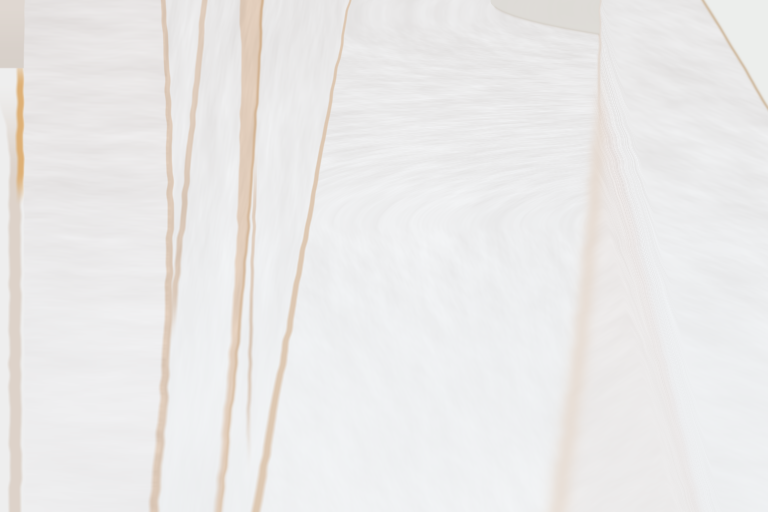
Give the GLSL for this texture, as a Shadertoy shader.

```glsl
// Overlapping sheets of pale handmade paper with tan torn edges between them.
// Each edge is a curve over height; stretched noise gives every sheet its own
// fibre direction, and detail softens toward the bottom like shallow focus.

float hash(vec2 p) {
    return fract(sin(dot(p, vec2(127.1, 311.7))) * 43758.5453);
}

float noise(vec2 p) {
    vec2 i = floor(p), f = fract(p);
    f = f * f * (3.0 - 2.0 * f);
    return mix(mix(hash(i), hash(i + vec2(1, 0)), f.x),
               mix(hash(i + vec2(0, 1)), hash(i + vec2(1, 1)), f.x), f.y);
}

// Signed fibre pattern running along the given angle
float fibre(vec2 p, float angle, float stretch) {
    float c = cos(angle), s = sin(angle);
    p += 0.012 * vec2(noise(p * 11.0), noise(p * 11.0 + 40.0));
    vec2 q = vec2(c * p.x + s * p.y, c * p.y - s * p.x);
    float sum = 0.0, weight = 0.5, scale = 38.0;
    for (int i = 0; i < 4; i++) {
        sum += weight * (noise(q * vec2(scale / stretch, scale)) - 0.5);
        q += 7.3;
        scale *= 1.9;
        weight *= 0.72;
    }
    return sum;
}

// Curve through three positions at the top, middle and bottom
float curve(float v, float top, float mid, float bottom) {
    return top * (1.0 - v) * (1.0 - 2.0 * v) + mid * 4.0 * v * (1.0 - v)
         + bottom * v * (2.0 * v - 1.0);
}

float after(float x, float edge, float blur) {
    return smoothstep(edge - blur, edge + blur, x);
}

float band(float x, float left, float right, float blur) {
    return after(x, left, blur) * (1.0 - after(x, right, blur));
}

float glow(float d, float width) {
    return exp(-d * d / (width * width));
}

void mainImage(out vec4 fragColor, in vec2 fragCoord) {
    vec2 uv = fragCoord / iResolution.xy;
    float v = 1.0 - uv.y;
    vec2 p = vec2(uv.x * 1.5, v);
    float blur = max(0.0018 + 0.0035 * smoothstep(0.3, 1.0, v), 0.8 / iResolution.y);
    float focus = mix(1.0, 0.32, smoothstep(0.2, 0.85, v));
    float x = p.x + 0.004 * (noise(vec2(p.x * 9.0, v * 45.0)) - 0.5);

    // Edge positions
    float edgeA = curve(v, 0.316, 0.332, 0.302);
    float edgeB = curve(v, 0.402, 0.352, 0.300);
    float stripL = curve(v, 0.469, 0.461, 0.419);
    float stripR = curve(v, 0.514, 0.482, 0.431);
    float edgeD = curve(v, 0.514, 0.494, 0.484);
    float edgeE = curve(v, 0.683, 0.590, 0.499);
    float foldL = curve(v, 1.172, 1.143, 1.080);
    float foldR = 1.131 + 0.231 * v;
    float corner = 1.373 + 0.602 * v;

    // Paper tone with warm top and cool bottom
    vec3 col = mix(vec3(0.912, 0.908, 0.908), vec3(0.932, 0.938, 0.944), smoothstep(0.0, 0.75, v));
    col += 0.012 * glow(p.x - 0.75, 0.35) * v;
    float firstSheet = band(x, 0.046, edgeA, blur);
    col -= vec3(0.004, 0.011, 0.013) * firstSheet;
    col += 0.012 * (noise(p * 5.0) - 0.5);

    // Fibres, one direction for each sheet
    float narrow = band(x, edgeA, edgeE, blur);
    float wide = band(x, edgeE, foldL, 0.01);
    float right = after(x, foldL, 0.015);
    float grain = firstSheet * fibre(p, 0.03, 7.0)
                + narrow * fibre(p, 1.72, 6.0)
                + wide * fibre(p, mix(-0.7, 1.1, smoothstep(0.0, 0.45, v)), 2.6)
                + right * fibre(p, mix(-0.6, 0.35, after(x, foldR, 0.05)), 4.5);
    col += vec3(0.055, 0.062, 0.066) * grain * focus;

    // Soft translucent fold on the right
    float fold = band(x, foldL, foldR, 0.014) * smoothstep(0.12, 0.25, v);
    col -= vec3(0.008, 0.026, 0.036) * fold * mix(1.0, 0.6, v);
    float seam = glow(x - foldL - 0.008, 0.011 + 0.012 * v) * smoothstep(0.08, 0.35, v);
    col = mix(col, vec3(0.895, 0.835, 0.780), seam * 0.55);
    col = mix(col, vec3(0.87, 0.81, 0.76), 0.6 * glow(x - 1.171, 0.003) * (1.0 - after(v, 0.22, 0.08)));
    col -= vec3(0.01, 0.025, 0.03) * glow(x - foldR, 0.012) * smoothstep(0.15, 0.3, v) * 0.6;

    // Tan edges between the narrow sheets
    vec3 tan1 = vec3(0.855, 0.765, 0.685) + 0.08 * grain;
    col = mix(col, tan1, 0.85 * band(x, edgeA - 0.003 - 0.008 * v, edgeA + 0.006, blur));
    col = mix(col, tan1, 0.8 * band(x, edgeB - 0.008, edgeB + 0.003, blur * 1.3) * (1.0 - after(v, 0.62, 0.06)));
    col = mix(col, tan1 + 0.02, 0.88 * band(x, stripL, stripR, blur * 1.4));
    col = mix(col, vec3(0.80, 0.66, 0.51), 0.75 * glow(x - stripR + 0.002, 0.003) * (1.0 - 0.6 * v));
    float thin = band(x, edgeD - 0.003, edgeD + 0.003, blur);
    col = mix(col, tan1, 0.8 * thin * after(v, 0.35, 0.07) * (1.0 - after(v, 0.84, 0.1)));
    float halfE = 0.002 + 0.006 * v;
    col = mix(col, vec3(0.855, 0.755, 0.655), 0.85 * band(x, edgeE - halfE, edgeE + halfE, blur));

    // Layers along the left border
    float border = 1.0 - after(x, 0.047, blur);
    vec3 layers = mix(vec3(0.935, 0.935, 0.935), vec3(0.865, 0.825, 0.790),
                      after(x, 0.018 - 0.05 * (1.0 - smoothstep(0.1, 0.5, v)) * (1.0 - after(v, 0.2, 0.1)), 0.004)
                      * (1.0 - after(x, 0.041, 0.004)) * after(v, 0.25, 0.1));
    layers = mix(layers, vec3(0.87, 0.69, 0.46), band(x, 0.033, 0.046, 0.004) * band(v, 0.135, 0.37, 0.035));
    layers = mix(vec3(0.875, 0.845, 0.820) - 0.03 * after(v, 0.06, 0.06), layers, after(v, 0.133, 0.002));
    col = mix(col, layers, border);

    // Curved scrap at the top and the bare corner
    float scrapEdge = 0.068 * sqrt(max(p.x - 0.957, 0.0) / 0.215);
    float scrap = (1.0 - after(v, scrapEdge, 0.002)) * band(x, 0.957, 1.171, 0.002);
    col = mix(col, vec3(0.865, 0.855, 0.835), scrap * 0.9);
    col -= vec3(0.03, 0.04, 0.05) * glow(v - scrapEdge, 0.003) * band(x, 0.965, 1.171, 0.003);
    col = mix(col, vec3(0.925, 0.932, 0.925), after(x, corner, 0.002));
    col = mix(col, vec3(0.80, 0.71, 0.60), 0.8 * glow(x - corner, 0.0035));

    fragColor = vec4(clamp(col, 0.0, 1.0), 1.0);
}
```
